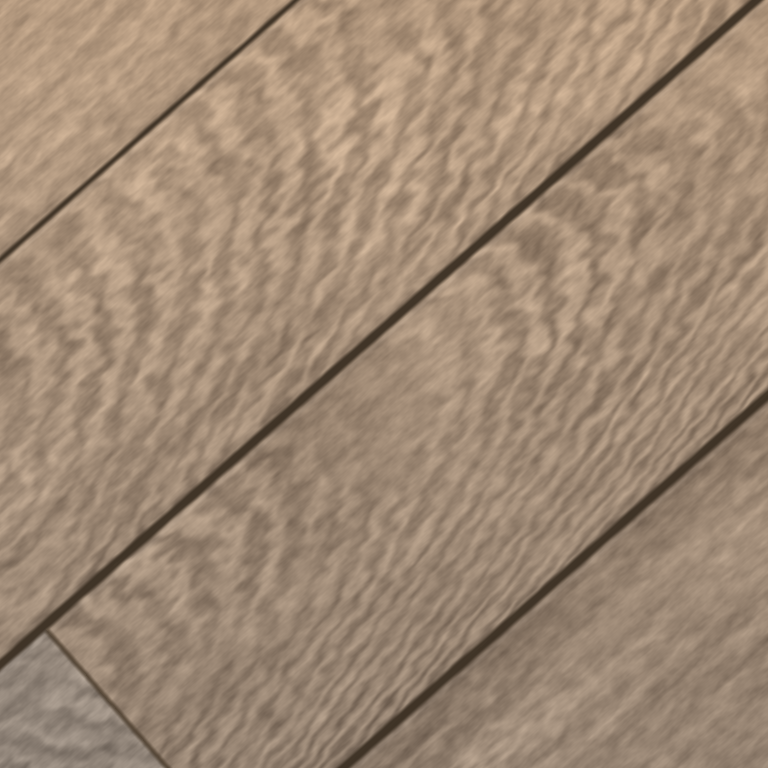
Reproduce this texture procedurally as a Shadertoy shader.

```glsl
#define GRAIN_ANGLE 0.7208
#define PLANK_WIDTH 0.396
#define PLANK_LENGTH 1.6
#define PLANK_ORIGIN vec2(0.164, 0.101)
#define ROW_STAGGER -0.15
#define SEAM_HALF 0.0058
#define JOINT_HALF 0.0032
#define RING_SPACING 0.075
#define RING_CONTRAST 0.2
#define WOOD_DARK vec3(0.45, 0.38, 0.315)
#define WOOD_LIGHT vec3(0.78, 0.685, 0.585)
#define SEAM_COLOR vec3(0.235, 0.19, 0.14)

vec2 hashGradient(vec2 cell) {
    vec3 h = fract(cell.xyx * vec3(0.1031, 0.1030, 0.0973));
    h += dot(h, h.yzx + 33.33);
    float angle = 6.2832 * fract((h.x + h.y) * h.z);
    return vec2(cos(angle), sin(angle));
}

float gradientNoise(vec2 p) {
    vec2 i = floor(p), f = p - i;
    vec2 s = f * f * f * (f * (f * 6.0 - 15.0) + 10.0);
    vec2 e = vec2(1.0, 0.0);
    float low = mix(dot(hashGradient(i), f),
                    dot(hashGradient(i + e.xy), f - e.xy), s.x);
    float high = mix(dot(hashGradient(i + e.yx), f - e.yx),
                     dot(hashGradient(i + e.xx), f - e.xx), s.x);
    return mix(low, high, s.y) * 1.4;
}

float fbm(vec2 p) {
    float sum = 0.0, gain = 0.6;
    for (int i = 0; i < 3; i++) {
        sum += gain * gradientNoise(p);
        p = p * 2.03 + 17.3;
        gain *= 0.55;
    }
    return sum;
}

// Growth ring count; q.x runs along the plank, q.y down from its upper seam
float ringPhase(vec2 q, float row, float piece) {
    float w = q.y + 0.062;
    if (piece < 0.0) return (0.72 * q.x + 0.69 * q.y) / 0.036;
    if (row < 0.0) return (w - 0.03 * q.x) / 0.045;
    if (row > 1.0) return (w - 0.11 * q.x) / 0.032;

    // Cathedral arches, with a small knot in the wider-grained row
    float curvature = mix(8.0, 4.6, row);
    vec2 knot = (q - vec2(0.04, -0.325)) / vec2(0.11, 0.05);
    return (q.x + curvature * w * w) / RING_SPACING
         + 4.0 * row * exp(-dot(knot, knot));
}

void mainImage(out vec4 fragColor, in vec2 fragCoord) {
    vec2 uv = fragCoord / iResolution.y;
    float pixel = 1.0 / iResolution.y;

    // Plank coordinates
    float c = cos(GRAIN_ANGLE), s = sin(GRAIN_ANGLE);
    vec2 p = vec2(c * uv.x + s * uv.y, c * uv.y - s * uv.x) - PLANK_ORIGIN;
    float row = ceil(p.y / PLANK_WIDTH);
    float along = p.x - row * ROW_STAGGER;
    float piece = floor(along / PLANK_LENGTH);
    vec2 q = vec2(along, p.y - row * PLANK_WIDTH);
    vec2 g = q + vec2(7.3, 3.7) * row + 2.9 * piece;

    // Rings with wandering, feathered edges
    float phase = ringPhase(q, row, piece);
    phase += 0.6 * fbm(g * vec2(5.0, 13.0));
    phase += 0.34 * gradientNoise(g * vec2(32.0, 75.0));
    float ring = sin(6.2832 * phase);
    float strength = clamp(0.85 + 0.8 * gradientNoise(g * vec2(3.0, 9.0)), 0.3, 1.3);
    if (row < 0.0 || row > 1.0) strength *= 0.55;

    // Long streaks, pores and soft blotches
    float streak = fbm(g * vec2(3.5, 34.0));
    float pores = fbm(g * vec2(24.0, 110.0));
    float mottle = fbm(g * vec2(38.0, 65.0));
    float blotch = fbm(g * vec2(4.0, 7.0));
    float tone = 0.54 + RING_CONTRAST * strength * ring + 0.25 * streak
               + 0.19 * pores + 0.2 * mottle + 0.16 * blotch;

    // Broad light falloff and the shaded edge of the lowest row
    tone += 0.34 * (uv.y - 0.48) - 0.08 * (uv.x - 0.5);
    if (row < 0.0) tone += 0.1 - 0.28 * smoothstep(-0.1, -0.01, q.y);
    vec3 color = mix(WOOD_DARK, WOOD_LIGHT, clamp(tone, -0.15, 1.15));
    color *= mix(vec3(0.985, 1.0, 1.03), vec3(1.025, 1.0, 0.975), uv.y);
    if (piece < 0.0) color = mix(color, vec3(dot(color, vec3(0.333))), 0.35);

    // Long seams, finer toward the upper rows, with a pale lower bevel
    float seam = round(p.y / PLANK_WIDTH);
    float offset = p.y - seam * PLANK_WIDTH;
    float halfWidth = SEAM_HALF - 0.0026 * max(seam, 0.0);
    halfWidth += 0.0006 * gradientNoise(vec2(p.x * 25.0, seam));
    float soft = 0.0018 + pixel;
    float bevel = (offset + halfWidth + 0.005) / 0.003;
    color += 0.05 * exp(-bevel * bevel);
    float shadow = exp(-abs(offset) / (halfWidth * 1.5));
    color *= 1.0 - 0.14 * shadow;
    float seamMask = 1.0 - smoothstep(halfWidth - soft, halfWidth + soft, abs(offset));
    color = mix(color, SEAM_COLOR, 0.95 * seamMask);

    // Butt joints between plank ends
    float joint = abs(along - PLANK_LENGTH * round(along / PLANK_LENGTH));
    float jointMask = 1.0 - smoothstep(JOINT_HALF - soft, JOINT_HALF + soft, joint);
    color = mix(color, SEAM_COLOR * 1.25, 0.8 * jointMask * (1.0 - seamMask));

    fragColor = vec4(color, 1.0);
}
```
